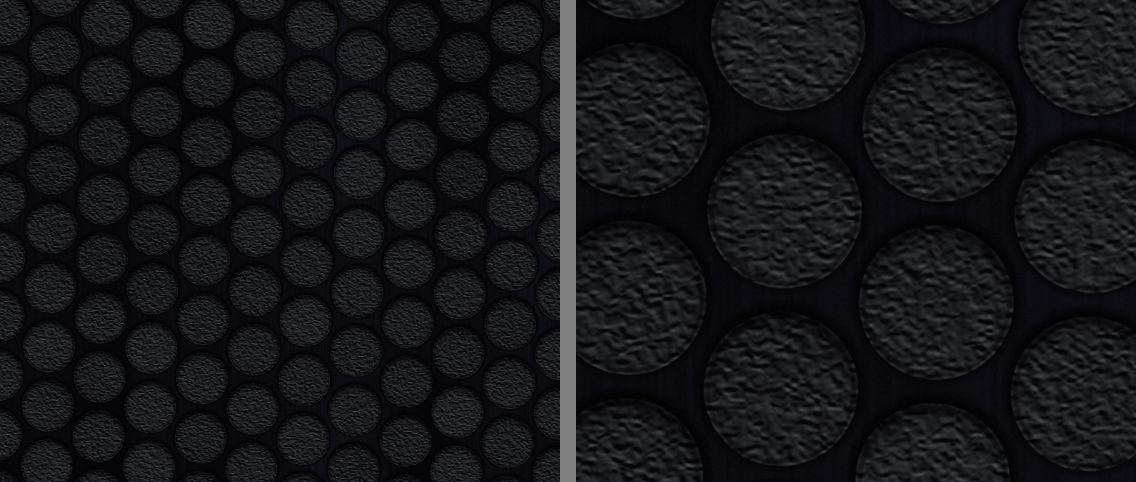
Left, the full canvas; right, a detail of the centre.
This texture is drawn by a WebGL 1 fragment shader. Its source:

```glsl
precision highp float;
// Black studded rubber: raised round studs in a slightly tilted staggered lattice.
// Stud faces carry an embossed leather grain; the floor between them has faint
// bluish vertical streaks. Lengths are in units of the stud spacing in a column.
uniform vec2 u_resolution;

float hash(vec2 p) {
  vec3 q = fract(p.xyx * 0.1031);
  q += dot(q, q.yzx + 33.33);
  return fract((q.x + q.y) * q.z);
}

float noise(vec2 p) {
  vec2 i = floor(p), f = fract(p);
  f = f * f * (3.0 - 2.0 * f);
  return mix(mix(hash(i), hash(i + vec2(1.0, 0.0)), f.x),
             mix(hash(i + vec2(0.0, 1.0)), hash(i + 1.0), f.x), f.y);
}

// Height of the wrinkled grain, stretched sideways
float grainHeight(vec2 p) {
  p.y += 0.03 * noise(p * 15.0);
  return 0.75 * noise(p * vec2(24.0, 37.0)) + 0.25 * noise(p * vec2(43.0, 58.0) + 7.0);
}

void main() {
  vec2 p = gl_FragCoord.xy / u_resolution * vec2(9.435, 8.133);
  float pixel = 8.133 / u_resolution.y;

  // Nearest stud in the two neighbouring columns
  vec2 across = vec2(0.8624, -0.0135), up = vec2(0.0199, 1.0);
  vec2 q = p - vec2(-0.0855, -0.199);
  float column = (q.x - up.x * q.y) / 0.8627;
  float row = (across.x * q.y - across.y * q.x) / 0.8627;
  vec2 local = vec2(9.0), id = vec2(0.0);
  for (int i = 0; i < 2; i++) {
    float c = floor(column) + float(i);
    float stagger = 0.5 * mod(c, 2.0);
    float r = floor(row - stagger + 0.5) + stagger;
    vec2 offset = q - c * across - r * up;
    if (dot(offset, offset) < dot(local, local)) {
      local = offset;
      id = vec2(c, r);
    }
  }
  float dist = length(local) - 0.434;
  float facing = local.y / max(length(local), 0.001);

  // Floor: bluish bands with fine streaks, black in the shadow around each stud
  float band = 0.5 * smoothstep(0.25, 0.8, noise(vec2(p.x * 1.1 + 3.0, p.y * 0.3)))
             + 0.6 * exp(-2.5 * pow(p.x - 5.6, 2.0))
             + 0.5 * exp(-2.5 * pow(p.x - 9.1, 2.0));
  float streak = noise(vec2(p.x * 42.0, p.y * 0.9));
  float open = smoothstep(-0.01, 0.075, dist - 0.02 * facing);
  vec3 color = mix(vec3(0.012, 0.012, 0.017), vec3(0.062, 0.062, 0.092),
                   open * (0.22 + 0.7 * band) * (0.65 + 0.6 * streak));
  color += 0.012 * (hash(floor(p * 80.0)) - 0.5);

  // Stud face: relief lit along a slanted direction, with broad uneven shading
  vec2 g = p + 3.7 * id + 20.0;
  float height = grainHeight(g);
  float relief = height - grainHeight(g + vec2(0.007, 0.017));
  float tone = 0.108 + 0.016 * (hash(id + 90.0) - 0.5) + 0.03 * (noise(p * 0.8) - 0.5);
  float light = tone + 0.25 * relief + 0.05 * (height - 0.5);
  light *= 1.0 - 0.4 * smoothstep(-0.16, 0.0, dist) * smoothstep(-0.1, 0.9, facing);
  light *= 1.0 - 0.15 * smoothstep(-0.07, 0.0, dist);
  vec3 face = max(light, 0.022) * vec3(0.98, 1.0, 1.03) + vec3(0.0, 0.0, 0.006);

  // Rim: a dark groove just inside, then a thin lip catching light below
  face *= 1.0 - 0.35 * smoothstep(0.022, 0.004, abs(dist + 0.026));
  face += 0.03 * smoothstep(0.012, 0.002, abs(dist + 0.009)) * smoothstep(0.2, -0.9, facing);

  color = mix(color, face, smoothstep(pixel, -pixel, dist));
  gl_FragColor = vec4(max(color, 0.0), 1.0);
}
```
